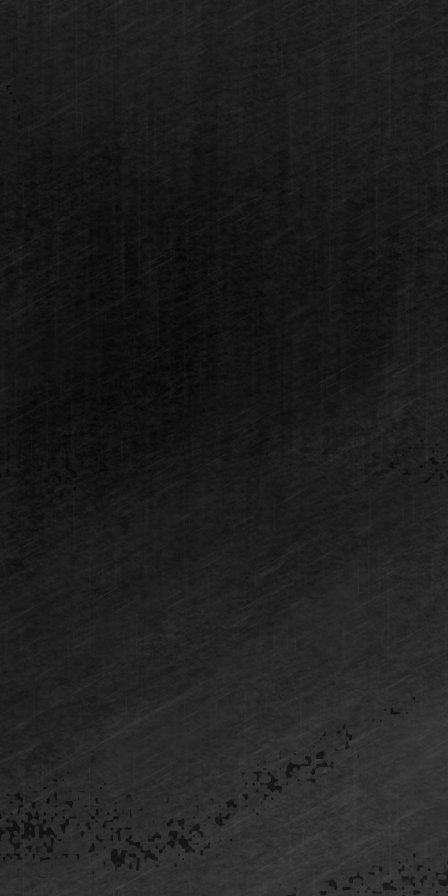
Reproduce this texture procedurally as a Shadertoy shader.

```glsl
// Worn charcoal plaster: a dark wall paling towards its lower end, swept by
// slanted trowel strokes and faint vertical brush marks, with pitted patches.
// Layers of stretched value noise are added to a stepped tonal gradient.

const float SWEEP_ANGLE    = 0.52;   // slant of the trowel strokes, radians
const float TONE_BOTTOM    = 0.196;
const float TONE_LOWER     = 0.153;
const float TONE_MIDDLE    = 0.118;
const float TONE_UPPER     = 0.098;
const float TONE_TOP       = 0.124;
const float SHADE_DEPTH    = 0.036;  // dark cloud in the upper half
const float SWEEP_AMOUNT   = 0.060;
const float BRUSH_AMOUNT   = 0.032;
const float GRAIN_AMOUNT   = 0.084;
const float SCRATCH_AMOUNT = 0.030;
const float PIT_DEPTH      = 0.100;
const float PIT_SCALE      = 120.0;  // pits per canvas width

float hash(vec2 cell) {
    vec3 h = fract(vec3(cell.xyx) * vec3(0.1031, 0.1030, 0.0973));
    h += dot(h, h.yzx + 33.33);
    return fract((h.x + h.y) * h.z);
}

float noise(vec2 p) {
    vec2 cell = floor(p), f = fract(p);
    f = f * f * (3.0 - 2.0 * f);
    float low  = mix(hash(cell), hash(cell + vec2(1, 0)), f.x);
    float high = mix(hash(cell + vec2(0, 1)), hash(cell + vec2(1, 1)), f.x);
    return mix(low, high, f.y);
}

float fbm(vec2 p) {
    float sum = 0.0, weight = 0.5;
    for (int i = 0; i < 4; i++) {
        sum += weight * noise(p);
        p = p * 2.03 + 17.3;
        weight *= 0.5;
    }
    return sum / 0.9375;
}

vec2 turn(vec2 p, float angle) {
    float c = cos(angle), s = sin(angle);
    return vec2(c * p.x + s * p.y, c * p.y - s * p.x);
}

// Soft elliptical spot, one at its centre
float spot(vec2 p, vec2 centre, vec2 radii, float angle) {
    vec2 d = turn(p - centre, angle) / radii;
    return exp(-dot(d, d));
}

// Broad slanted bands of tone, dark cloud above
float baseTone(vec2 p, vec2 q) {
    float wobble = 0.16 * (fbm(p * 3.0) - 0.5) + 0.12 * (fbm(q * vec2(2.0, 14.0)) - 0.5);
    float rise = p.y - 0.52 * (p.x - 0.5) + wobble;
    float tone = mix(TONE_BOTTOM, TONE_LOWER, smoothstep(0.12, 0.45, rise));
    tone = mix(tone, TONE_MIDDLE, smoothstep(0.46, 0.74, rise));
    tone = mix(tone, TONE_UPPER, smoothstep(0.86, 1.02, rise));
    tone = mix(tone, TONE_TOP, smoothstep(1.45, 2.0, p.y + 0.12 * p.x + wobble));
    float shade = spot(p, vec2(0.36, 1.35), vec2(0.40, 0.42), -0.2);
    shade += 0.5 * spot(p, vec2(0.15, 1.02), vec2(0.3, 0.14), 0.0);
    return tone - SHADE_DEPTH * shade;
}

// Long slanted strokes, wide and narrow
float sweeps(vec2 q) {
    q.y += 0.03 * sin(2.5 * q.x);
    return 0.65 * (fbm(q * vec2(1.4, 9.0)) - 0.5)
         + 0.35 * (noise(q * vec2(5.0, 75.0) + 40.0) - 0.5);
}

// Vertical brush marks, wide and narrow
float brushing(vec2 p) {
    p.x += 0.012 * noise(p * vec2(2.0, 4.0));
    return fbm(p * vec2(12.0, 1.6) + 9.0) - 0.5
         + 0.6 * (noise(p * vec2(110.0, 5.0)) - 0.5);
}

// Rows of short dashes left by the dragging tool, over a fine tooth
float grain(vec2 p, vec2 q) {
    float dashes = noise(turn(q, -0.2) * vec2(48.0, 200.0)) - 0.5;
    float ripples = noise(turn(p, -0.3) * vec2(80.0, 190.0) + 60.0) - 0.5;
    float tooth = noise(p * 250.0 + 5.0) - 0.5;
    float wear = 0.35 + 1.1 * fbm(q * vec2(4.0, 10.0) + 21.0);
    return wear * (0.40 * dashes + 0.32 * ripples + 0.36 * tooth);
}

// Sparse pale hairlines, upright and slanted
float scratches(vec2 p, vec2 q) {
    float upright = noise(vec2(p.x * 170.0, p.y * 7.0) + 3.0);
    float slanted = noise(q * vec2(9.0, 180.0) + 80.0);
    return 0.6 * smoothstep(0.78, 0.98, upright) + smoothstep(0.78, 0.98, slanted);
}

// Small ragged holes gathered in a few patches
float pits(vec2 p) {
    float area = spot(p, vec2(0.12, 0.17), vec2(0.22, 0.11), 0.1);
    area += spot(p, vec2(0.64, 0.27), vec2(0.33, 0.045), SWEEP_ANGLE);
    area += 0.85 * spot(p, vec2(0.36, 0.10), vec2(0.13, 0.04), 0.2);
    area += 0.9 * spot(p, vec2(0.86, 0.03), vec2(0.28, 0.06), 0.15);
    area += 0.8 * spot(p, vec2(0.08, 0.95), vec2(0.28, 0.08), 0.0);
    area += 0.8 * spot(p, vec2(0.95, 0.97), vec2(0.14, 0.07), 0.0);
    area += 0.6 * spot(p, vec2(0.04, 1.78), vec2(0.10, 0.16), 0.0);
    area *= 0.6 + 0.9 * fbm(p * 11.0);
    float hole = 0.7 * noise(p * PIT_SCALE) + 0.3 * noise(p * PIT_SCALE * 0.55 + 7.0);
    float limit = 0.95 - 0.42 * min(area, 1.0);
    return smoothstep(limit, limit + 0.14, hole);
}

void mainImage(out vec4 fragColor, in vec2 fragCoord) {
    vec2 p = fragCoord / iResolution.x;   // canvas width is one unit
    vec2 q = turn(p, SWEEP_ANGLE);        // x runs along the strokes
    float upper = smoothstep(0.6, 1.2, p.y);

    float tone = baseTone(p, q);
    tone += SWEEP_AMOUNT * mix(1.0, 0.5, upper) * sweeps(q);
    tone += BRUSH_AMOUNT * mix(0.4, 1.0, upper) * brushing(p);
    tone += GRAIN_AMOUNT * grain(p, q) + SCRATCH_AMOUNT * scratches(p, q);
    tone -= PIT_DEPTH * pits(p) * smoothstep(0.0, 0.2, tone);
    fragColor = vec4(vec3(clamp(tone, 0.025, 0.3)), 1.0);
}
```
